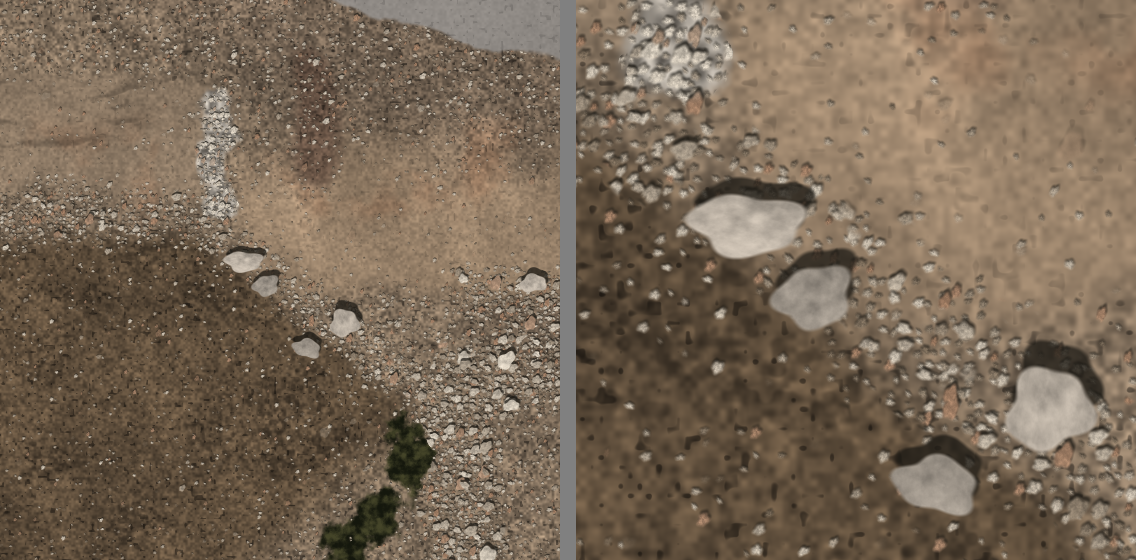
Left: the whole. Right: its middle third, enlarged.
Write a WebGL 1 fragment shader that draws this texture.

```glsl
precision highp float;
uniform vec2 u_resolution;

float hash(vec2 p) {
  vec3 q = fract(vec3(p.xyx) * 0.1031);
  q += dot(q, q.yzx + 33.33);
  return fract((q.x + q.y) * q.z);
}

float noise(vec2 p) {
  vec2 i = floor(p), f = fract(p);
  f = f * f * (3.0 - 2.0 * f);
  return mix(mix(hash(i), hash(i + vec2(1, 0)), f.x),
             mix(hash(i + vec2(0, 1)), hash(i + vec2(1, 1)), f.x), f.y);
}

float fbm(vec2 p) {
  float sum = 0.0, amp = 0.5;
  for (int i = 0; i < 5; i++) {
    sum += amp * noise(p);
    p = mat2(1.6, 1.2, -1.2, 1.6) * p + 7.3;
    amp *= 0.5;
  }
  return sum;
}

float segment(vec2 p, vec2 a, vec2 b) {
  vec2 ab = b - a;
  return length(p - a - ab * clamp(dot(p - a, ab) / dot(ab, ab), 0.0, 1.0));
}

// One inside the near distance, zero beyond the far one
float fade(float d, float near, float far) {
  return 1.0 - smoothstep(near, far, d);
}

// Signed distance to a lumpy, stretched pebble
float pebble(vec2 d, float radius, float seed) {
  float turn = seed * 2.4 - 1.2, c = cos(turn), s = sin(turn);
  d = mat2(c, -s, s, c) * d;
  d.y *= 1.1 + 0.5 * fract(seed * 7.0);
  float angle = atan(d.y, d.x);
  return length(d) - radius * (1.0 + 0.1 * sin(3.0 * angle + seed * 40.0)
                                   + 0.08 * sin(5.0 * angle + seed * 90.0));
}

// One stone, lit from below, with its shadow above
vec3 rock(vec3 ground, vec2 d, float radius, float seed, vec3 tone, float soft) {
  float shade = pebble(d - radius * vec2(0.15, 0.45), radius, seed);
  ground = mix(ground, vec3(0.11, 0.10, 0.08), 0.75 * fade(shade, -soft, soft));
  tone *= 0.77 + 0.5 * fbm(d / radius * 3.0 + seed * 50.0) - 0.1 * d.y / radius;
  return mix(ground, tone, fade(pebble(d, radius, seed), -soft, soft));
}

// Scattered stones in a jittered grid
vec3 stones(vec3 ground, vec2 p, float cells, float density, float pale) {
  vec2 g = p * cells;
  for (int j = -1; j <= 1; j++) {
    for (int i = -1; i <= 1; i++) {
      vec2 cell = floor(g) + vec2(i, j);
      float present = smoothstep(0.0, 0.06, density - hash(cell + 131.7));
      if (present > 0.0) {
        float seed = hash(cell + 205.1), kind = hash(cell + 77.3);
        vec2 d = g - cell - 0.2 - 0.6 * vec2(hash(cell + 11.9), hash(cell + 53.2));
        vec3 tone = mix(vec3(0.43, 0.37, 0.30), vec3(0.76, 0.72, 0.66), min(kind * 0.9 + pale, 1.1));
        tone = mix(tone, vec3(0.60, 0.46, 0.36), step(0.9, seed) * (1.0 - pale));
        float radius = 0.18 + seed * (0.1 + 0.3 * kind);
        ground = mix(ground, rock(ground, d, radius, seed, tone, 0.0018 * cells), present);
      }
    }
  }
  return ground;
}

void main() {
  vec2 p = gl_FragCoord.xy / u_resolution;
  float broad = fbm(p * 6.0), mid = fbm(p * 24.0 + 9.0);
  vec2 w = p + 0.06 * (vec2(broad, fbm(p * 9.0 + 40.0)) - 0.5);

  // Regions
  float pitTop = 0.575 - 0.75 * max(w.x - 0.34, 0.0);
  float pit = fade(w.y - pitTop, -0.03, 0.04) * fade(w.x - w.y, 0.39, 0.57);
  float shelf = fade(w.x, 0.36, 0.45) * fade(abs(w.y + 0.07 * w.x - 0.77), 0.08, 0.13);
  float streak = noise(w * vec2(18, 3));
  float slope = smoothstep(0.40, 0.46, w.x) * smoothstep(0.44, 0.50, w.y)
              * fade(w.y + 0.12 * streak, 0.72, 0.90);
  float road = smoothstep(-0.004, 0.006, w.y - max(1.209 - 0.354 * w.x, 0.905));
  float heap = min(segment(w, vec2(0.82, 0.31), vec2(0.83, -0.05)), segment(w, vec2(0.82, 0.31), vec2(1, 0.36)));
  heap = min(heap, segment(w, vec2(0.85, 0.475), vec2(1, 0.46)) + 0.02);
  float core = fade(heap, 0.03, 0.09);
  float band = fade(abs(w.y - pitTop - 0.04), 0.01, 0.08) * fade(w.x, 0.80, 0.84);
  float rubble = max(core, 0.75 * band);
  float spill = fade(segment(w, vec2(0.375, 0.81), vec2(0.392, 0.64)) + 0.06 * (mid - 0.5), 0.018, 0.036);
  float bush = fade(segment(w, vec2(0.745, 0.205), vec2(0.60, -0.03)) + 0.13 * (mid - 0.5), 0.02, 0.042);
  float even = max(max(shelf, slope), road);

  // Ground colours
  vec3 color = mix(vec3(0.48, 0.415, 0.345), vec3(0.43, 0.37, 0.31), smoothstep(1.1, 1.5, w.x + w.y));
  color = mix(color, vec3(0.55, 0.475, 0.395), shelf);
  color = mix(color, mix(vec3(0.50, 0.425, 0.345), vec3(0.61, 0.52, 0.425), streak), slope);
  color = mix(color, vec3(0.36, 0.297, 0.227), pit);
  float scar = fade(segment(w, vec2(0.545, 0.87), vec2(0.565, 0.71)), 0.02, 0.055);
  color = mix(color, vec3(0.37, 0.29, 0.24), 0.8 * scar);
  float rust = smoothstep(0.52, 0.68, fbm(p * 8.0 + 21.0)) * fade(abs(p.y - 0.69), 0.04, 0.13);
  color = mix(color, vec3(0.55, 0.40, 0.30), 0.4 * rust);

  // Weathering and grit
  color *= 1.02 + 0.3 * (broad - 0.48) + 0.34 * (mid - 0.48) * (1.0 - 0.5 * even);
  float strata = noise(vec2(p.x * 9.0, p.y * 70.0 + 6.0 * broad));
  color *= 1.0 - 0.2 * shelf * smoothstep(0.72, 0.95, strata);
  float patches = smoothstep(0.45, 0.62, fbm(p * 11.0 + 60.0));
  color *= 1.0 - 0.25 * pit * patches * smoothstep(0.35, 0.75, noise(p * 130.0));
  color = mix(color, vec3(0.56, 0.54, 0.52) * (0.94 + 0.12 * broad), road);
  float grit = noise(p * 240.0) + noise(p * 145.0 + 17.0) - 1.0;
  color *= 1.0 + grit * mix(mix(0.42, 0.34, pit), 0.16 - 0.1 * road, even);
  color *= 1.0 - smoothstep(0.78, 0.94, noise(p * 175.0)) * mix(0.4, 0.12, even);
  color = mix(color, vec3(0.62, 0.60, 0.57) * (0.5 + noise(p * 130.0)), 0.85 * spill);
  float leaves = smoothstep(0.25, 0.75, fbm(p * 75.0));
  color = mix(color, mix(vec3(0.08, 0.09, 0.05), vec3(0.27, 0.27, 0.16), leaves), bush);

  // Loose stones, fine to coarse
  float bare = (1.0 - road) * (1.0 - bush);
  float loose = 0.33 - 0.24 * even - 0.21 * pit;
  color = stones(color, p, 135.0, bare * (loose + 0.7 * rubble + 0.8 * spill), 0.1 + 0.4 * spill);
  color = stones(color, p, 75.0, bare * (0.3 * loose + 0.7 * (rubble + spill)), 0.1 + 0.4 * spill);
  color = stones(color, p, 42.0, bare * (0.02 + 0.45 * core + 0.22 * rubble), 0.25);
  color = stones(color, p, 27.0, bare * 0.24 * core, 0.35);

  // Boulders
  vec3 chalk = vec3(0.71, 0.67, 0.62);
  color = rock(color, (p - vec2(0.435, 0.533)) * vec2(0.8, 1.2), 0.027, 0.47, chalk, 0.002);
  color = rock(color, p - vec2(0.475, 0.490), 0.023, 0.62, chalk * 0.82, 0.002);
  color = rock(color, (p - vec2(0.615, 0.423)) * vec2(1.1, 0.8), 0.028, 0.53, chalk, 0.002);
  color = rock(color, p - vec2(0.548, 0.378), 0.025, 0.41, chalk * 0.85, 0.002);
  color = rock(color, p - vec2(0.952, 0.494), 0.024, 0.55, chalk, 0.002);
  gl_FragColor = vec4(color, 1.0);
}
```
